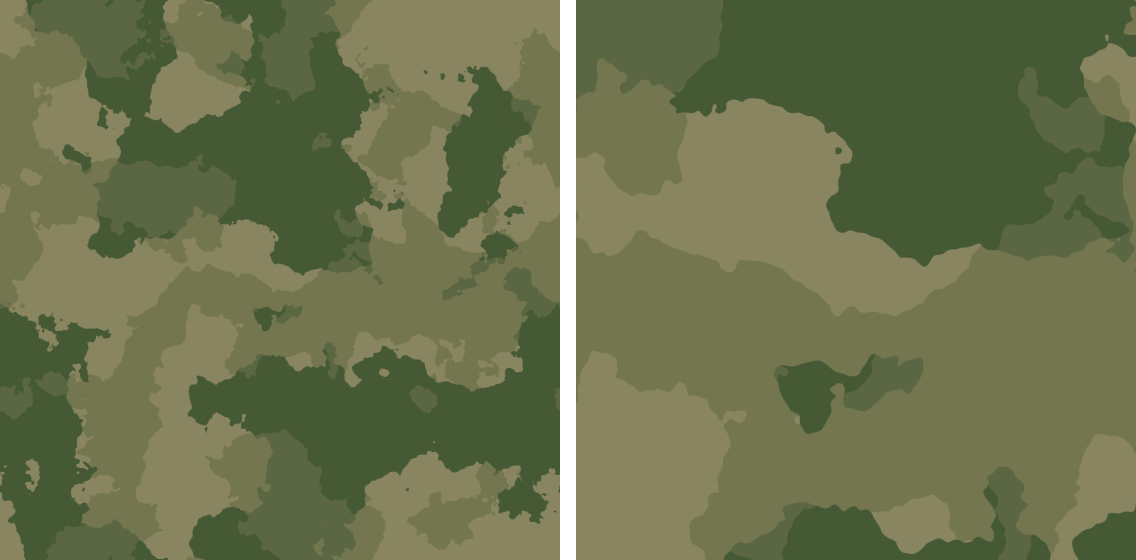
Left, the full canvas; right, a detail of the centre.
Give the GLSL for this pattern, as a WebGL 2 fragment shader.

```glsl
#version 300 es
precision highp float;
precision highp int;
// Seamless four-colour woodland camouflage with ragged, cloud-like patches.

#define BASE_CELLS 4        // noise cells across the tile in the coarsest octave
#define OCTAVES 6
#define GAIN 0.5            // amplitude ratio between octaves
#define SEED 17
#define GREEN_LEVEL 0.045   // higher: fewer green patches
#define OLIVE_LEVEL 0.028   // higher: less olive on the tan
#define MOSS_LEVEL 0.130    // higher: less moss on the forest green
#define TAN vec3(0.533, 0.522, 0.378)
#define OLIVE vec3(0.453, 0.463, 0.308)
#define MOSS vec3(0.353, 0.404, 0.257)
#define FOREST vec3(0.270, 0.349, 0.206)

uniform vec2 u_resolution;
out vec4 fragColor;

// Integer hash (PCG).
uint scramble(uint v) {
    v = v * 747796405u + 2891336453u;
    v = ((v >> ((v >> 28u) + 4u)) ^ v) * 277803737u;
    return (v >> 22u) ^ v;
}

// Random unit vector for a lattice point, wrapped to the period.
vec2 latticeGradient(ivec2 cell, int period, int layer) {
    uvec2 c = uvec2(cell % period);
    uint h = scramble(c.x + scramble(c.y + scramble(uint(layer))));
    vec2 v = vec2(float(h & 0xffffu), float(h >> 16u)) / 65536.0;
    return normalize(v - 0.49999);
}

// Two gradient noises at once: the second uses the gradients turned by 90 degrees,
// which keeps the pair nearly uncorrelated over the tile.
vec2 twinNoise(vec2 p, int period, int layer) {
    ivec2 cell = ivec2(floor(p));
    vec2 local = fract(p);
    vec2 sum = vec2(0.0);
    for (int k = 0; k < 4; k++) {
        ivec2 corner = ivec2(k & 1, k >> 1);
        vec2 d = local - vec2(corner);
        vec2 a = abs(d);
        vec2 fade = 1.0 - a * a * a * (a * (a * 6.0 - 15.0) + 10.0);
        vec2 g = latticeGradient(cell + corner, period, layer);
        sum += fade.x * fade.y * vec2(dot(g, d), g.x * d.y - g.y * d.x);
    }
    return sum;
}

// Octave sum; each octave is shifted so that the lattices do not line up.
vec2 twinFbm(vec2 uv) {
    vec2 sum = vec2(0.0);
    float amplitude = 1.0;
    int period = BASE_CELLS;
    for (int i = 0; i < OCTAVES; i++) {
        vec2 shift = vec2(0.37, 0.61) * float(i + 1);
        sum += amplitude * twinNoise(uv * float(period) + shift, period, SEED + i);
        amplitude *= GAIN;
        period *= 2;
    }
    return sum;
}

// Antialiased coverage of the region where the field is positive.
float coverage(float field) {
    return clamp(field / max(fwidth(field), 1e-5) + 0.5, 0.0, 1.0);
}

void main() {
    vec2 uv = gl_FragCoord.xy / u_resolution;
    vec2 field = twinFbm(uv);

    // One field parts green from earth, the other picks the shade of each.
    vec3 earth = mix(TAN, OLIVE, coverage(field.y - OLIVE_LEVEL));
    vec3 green = mix(FOREST, MOSS, coverage(field.y - MOSS_LEVEL));
    fragColor = vec4(mix(earth, green, coverage(field.x - GREEN_LEVEL)), 1.0);
}
```
